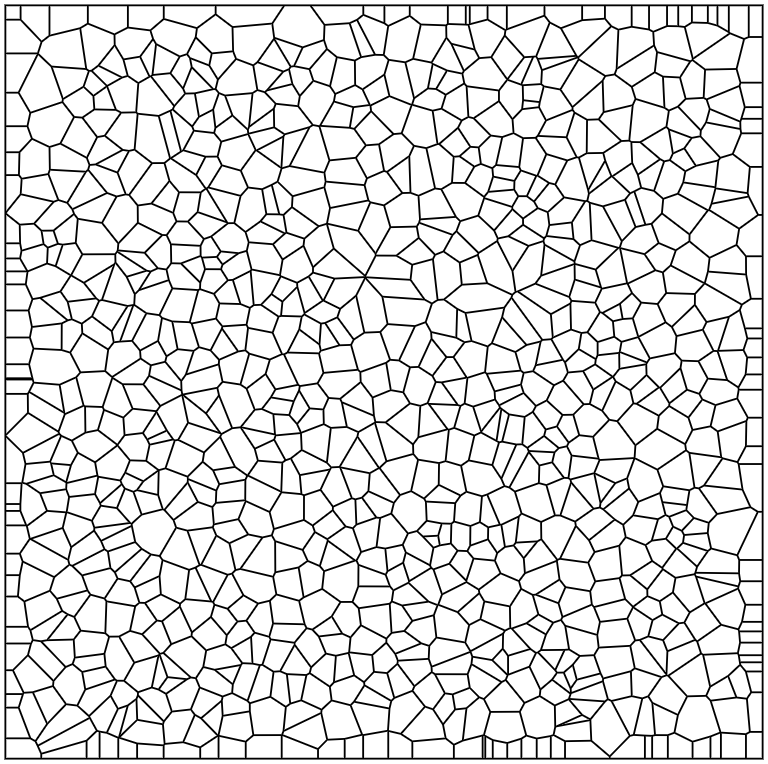
A WebGL 2 fragment shader for this pattern:

```glsl
#version 300 es
precision highp float;

uniform vec2 u_resolution;
out vec4 outColor;

const float GRID = 28.0;   // cells along each side of the frame
const float INSET = 0.007; // gap between canvas and frame
const int SLOTS = 3;       // possible sites per cell

vec3 hash3(vec3 p) {
    p = fract(p * vec3(0.1031, 0.1030, 0.0973));
    p += dot(p, p.yxz + 33.33);
    return fract((p.xxy + p.yxx) * p.zyx);
}

// Site position in xy; z is 1 if the slot is filled.
// Sites of the outer ring of cells lie on the frame itself.
vec3 siteAt(vec2 cell, int slot) {
    if (any(lessThan(cell, vec2(0.0))) || any(greaterThanEqual(cell, vec2(GRID)))) return vec3(0.0);
    vec3 random = hash3(vec3(cell + 17.0, float(slot) * 61.0 + 5.0));
    vec2 site = cell + random.xy;
    bvec2 low = equal(cell, vec2(0.0));
    bvec2 high = equal(cell, vec2(GRID - 1.0));
    site = mix(site, vec2(0.0), low);
    site = mix(site, vec2(GRID), high);
    bool ring = any(low) || any(high);
    vec3 chance = ring ? vec3(0.6, 0.3, 0.2) : vec3(0.86, 0.24, 0.08);
    return vec3(site, step(random.z, chance[slot]));
}

// Distance to the nearest border between two cellular regions.
float borderDistance(vec2 p) {
    vec2 home = floor(p);
    vec2 nearest = p;
    vec2 nearestCell = home;
    float best = 1e6;
    for (int y = -2; y <= 2; y++)
    for (int x = -2; x <= 2; x++)
    for (int slot = 0; slot < SLOTS; slot++) {
        vec2 cell = home + vec2(x, y);
        vec3 site = siteAt(cell, slot);
        vec2 offset = site.xy - p;
        float squared = dot(offset, offset);
        if (site.z > 0.5 && squared < best) {
            best = squared;
            nearest = site.xy;
            nearestCell = cell;
        }
    }

    // Measure to the bisector with every neighbouring site.
    float border = 1e3;
    for (int y = -3; y <= 3; y++)
    for (int x = -3; x <= 3; x++)
    for (int slot = 0; slot < SLOTS; slot++) {
        vec3 site = siteAt(nearestCell + vec2(x, y), slot);
        vec2 across = site.xy - nearest;
        if (site.z > 0.5 && dot(across, across) > 1e-7) {
            border = min(border, dot(0.5 * (nearest + site.xy) - p, normalize(across)));
        }
    }
    return border;
}

void main() {
    vec2 uv = gl_FragCoord.xy / u_resolution;
    float pixel = 1.0 / min(u_resolution.x, u_resolution.y);
    float span = 1.0 - 2.0 * INSET;

    // Signed distance to the square frame, negative inside
    vec2 side = abs(uv - 0.5) - 0.5 * span;
    float frame = max(side.x, side.y);
    float line = abs(frame);

    if (frame < 0.0) {
        vec2 p = (uv - INSET) / span * GRID;
        line = min(line, borderDistance(p) * span / GRID);
    }

    // Black ink on white, with edges smoothed over one pixel
    float ink = clamp((0.0012 - line) / pixel + 0.5, 0.0, 1.0);
    outColor = vec4(vec3(1.0 - ink), 1.0);
}
```
